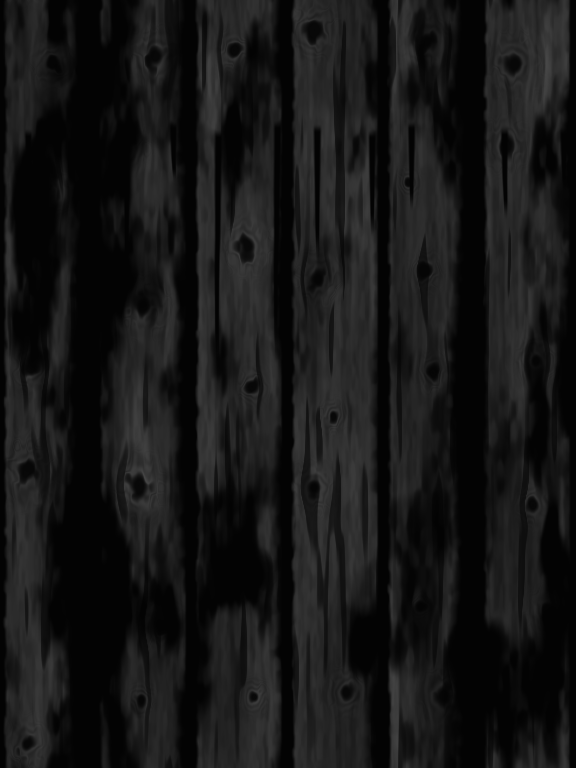
A Shadertoy shader for this texture:

```glsl
const float PLANKS = 6.0;
const float KNOT_ROWS = 7.0;
const float TILE_HEIGHT = 4.0 / 3.0; // in units of the tile width
const float TAU = 6.2831853;
const vec3 SOOT = vec3(0.012);
const vec3 DARK_WOOD = vec3(0.11);
const vec3 PALE_WOOD = vec3(0.19);

float hash(vec2 p) {
    vec3 q = fract(p.xyx * vec3(0.1031, 0.1030, 0.0973));
    q += dot(q, q.yzx + 33.33);
    return fract((q.x + q.y) * q.z);
}

// Cellular noise blended softly between cells; wraps after count cells.
float cellTone(vec2 uv, vec2 count, float seed) {
    vec2 p = uv * count;
    vec2 base = floor(p);
    float sum = 0.0;
    float total = 0.0;
    for (int j = -1; j <= 1; j++) {
        for (int i = -1; i <= 1; i++) {
            vec2 cell = base + vec2(i, j);
            vec2 id = floor(mod(cell + 0.5, count)) + seed * 17.0;
            vec2 jitter = 0.2 + 0.6 * vec2(hash(id + 3.7), hash(id + 8.3));
            vec2 delta = cell + jitter - p;
            float weight = exp(-5.0 * dot(delta, delta));
            sum += weight * hash(id);
            total += weight;
        }
    }
    return sum / total;
}

// Knots of one plank: x = dark core, y = faint rings, z = sideways grain bend.
vec3 knots(vec2 local, float plank, float rough) {
    vec3 result = vec3(0.0);
    for (int j = -1; j <= 1; j++) {
        float row = floor(local.y * KNOT_ROWS) + float(j);
        vec2 id = vec2(plank, floor(mod(row + 0.5, KNOT_ROWS))) + 41.0;
        vec2 centre = vec2(mix(0.25, 0.7, hash(id)),
                           (row + mix(0.2, 0.8, hash(id + 5.0))) / KNOT_ROWS);
        float present = step(0.35, hash(id + 9.0));
        float radius = mix(0.007, 0.019, hash(id + 13.0));
        vec2 delta = (local - centre) * vec2(1.0 / PLANKS, TILE_HEIGHT * 0.8);
        float away = length(delta) / radius;
        float ragged = away * (0.5 + rough);
        float halo = present * exp(-0.25 * away * away);
        result.x += present * (1.0 - smoothstep(0.35, 1.1, ragged));
        result.y += halo * sin(ragged * 7.0);
        result.z += halo * delta.x;
    }
    return result;
}

// Tapering black runs that start on one line and hang down to random lengths.
float drips(vec2 local, float plank, float wobble) {
    float mask = 0.0;
    for (int i = 0; i < 2; i++) {
        vec2 id = vec2(plank, float(i)) + 71.0;
        float x = mix(0.3, 0.85, float(i)) + 0.1 * (hash(id) - 0.5);
        float start = 0.84 + 0.02 * (hash(id + 4.0) - 0.5);
        float size = mix(0.08, 0.46, pow(hash(id + 7.0), 2.0));
        float fall = start - local.y;
        float along = clamp(fall / size, 0.0, 1.0);
        float width = mix(0.055, 0.02, along);
        float side = abs(local.x - x + 0.03 * (wobble - 0.5));
        float ends = smoothstep(0.0, 0.012, fall) * (1.0 - smoothstep(0.75, 1.0, along));
        mask = max(mask, ends * (1.0 - smoothstep(width * 0.35, width, side)));
    }
    return mask;
}

// Gap mask: crisp on the left of a plank, shadowed on its right.
float plankBody(float x, float plank, float wobble, float rough) {
    float wide = max(0.0, cos(plank * TAU / 4.0));
    float left = smoothstep(0.035, 0.08, x + 0.03 * (rough - 0.5));
    float reach = 0.04 + 0.17 * wide + 0.14 * (wobble - 0.5);
    float right = smoothstep(0.0, 0.14, 1.0 - x - reach + 0.05 * (rough - 0.5));
    return left * right * smoothstep(0.05, 0.08, 1.0 - x);
}

// Share of bare wood left between the vertical soot stains.
float bareWood(vec2 uv, float bias) {
    float tone = 0.55 * cellTone(uv, vec2(13.0, 5.0), 1.0)
               + 0.30 * cellTone(uv, vec2(36.0, 14.0), 2.0)
               + 0.15 * cellTone(uv, vec2(96.0, 40.0), 3.0);
    return smoothstep(0.28, 0.56, tone + bias);
}

void mainImage(out vec4 fragColor, in vec2 fragCoord) {
    vec2 uv = fragCoord / iResolution.xy;
    float plank = floor(uv.x * PLANKS);
    vec2 local = vec2(fract(uv.x * PLANKS), uv.y);
    float rough = cellTone(uv, vec2(84.0, 70.0), 4.0);
    float wobble = cellTone(vec2((plank + 0.5) / PLANKS, uv.y), vec2(PLANKS, 9.0), 5.0);
    vec3 knot = knots(local, plank, rough);

    // Each plank slides along its own grain, which bends around knots.
    vec2 grainUv = vec2(uv.x - 0.7 * knot.z, uv.y + hash(vec2(plank, 23.0)));
    float fibre = 0.6 * cellTone(grainUv, vec2(120.0, 8.0), 6.0)
                + 0.4 * cellTone(grainUv, vec2(180.0, 54.0), 7.0);
    float tone = cellTone(grainUv, vec2(18.0, 4.0), 8.0);
    float split = smoothstep(0.74, 0.9, cellTone(grainUv, vec2(100.0, 10.0), 9.0));
    float wash = smoothstep(0.66, 0.9, cellTone(grainUv, vec2(14.0, 5.0), 10.0));

    // Bare wood with pale washes and a worn left edge.
    vec3 wood = mix(DARK_WOOD, PALE_WOOD, tone + 0.6 * wash);
    wood *= 0.7 + 0.6 * fibre + 0.18 * knot.y;
    wood += 0.03 * rough * exp(-pow((local.x - 0.09) / 0.025, 2.0));

    // Soot, splits, knots, drips and gaps all darken the wood.
    float bare = bareWood(grainUv, 0.08 * cos(TAU * (uv.x - 0.62)));
    bare *= 1.0 - 0.6 * split;
    bare *= 1.0 - 0.9 * clamp(knot.x, 0.0, 1.0);
    bare *= 1.0 - drips(local, plank, wobble);
    bare *= plankBody(local.x, plank, wobble, rough);
    fragColor = vec4(mix(SOOT, wood, bare), 1.0);
}
```
